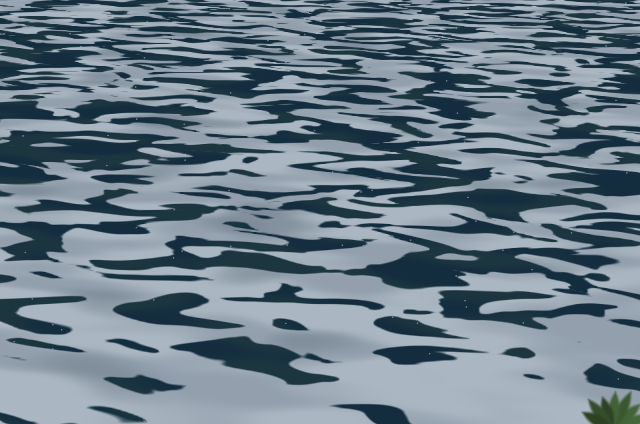
Write a Shadertoy shader that draws this texture.

```glsl
// Rippled lake water in perspective: pale sky reflections over dark teal troughs.

#define HORIZON 1.6                       // height where the water plane vanishes
#define RIPPLE_SCALE vec2(6.6, 44.0)      // ripple cells across and in depth
#define SLANT 0.075                       // drop of the ripples to the right
#define TROUGH_NEAR -0.20                 // dark level at the bottom
#define TROUGH_FAR -0.035                 // dark level further away
#define SKY_LIGHT vec3(0.665, 0.715, 0.757)
#define SKY_SHADE vec3(0.575, 0.625, 0.678)
#define SKY_GREY vec3(0.45, 0.51, 0.56)
#define DEEP_BLUE vec3(0.075, 0.175, 0.245)
#define DEEP_GREEN vec3(0.11, 0.21, 0.25)
#define LEAF_GREEN vec3(0.25, 0.37, 0.20)

float hash(vec2 cell) {
    vec3 p = fract(cell.xyx * vec3(0.1031, 0.1030, 0.0973));
    p += dot(p, p.yzx + 33.33);
    return fract((p.x + p.y) * p.z);
}

vec2 gradient(vec2 cell) {
    float angle = 6.2832 * hash(cell);
    return vec2(cos(angle), sin(angle));
}

float noise(vec2 p) {
    vec2 i = floor(p), f = p - i;
    vec2 u = f * f * f * (f * (f * 6.0 - 15.0) + 10.0);
    vec2 e = vec2(0.0, 1.0);
    float low = mix(dot(gradient(i), f), dot(gradient(i + e.yx), f - e.yx), u.x);
    float high = mix(dot(gradient(i + e.xy), f - e.xy), dot(gradient(i + 1.0), f - 1.0), u.x);
    return mix(low, high, u.y);
}

// Screen position to the water plane, finer toward the horizon
vec2 waterPlane(vec2 uv) {
    float y = uv.y + SLANT * (uv.x - 0.75) * (1.1 - 0.7 * uv.y);
    float depth = 1.0 / (HORIZON - y);
    return vec2((uv.x - 0.75) * depth, depth) * RIPPLE_SCALE + 40.0;
}

// Ripple height: warped layers, giving long bands with hooked ends
float ripples(vec2 p) {
    vec2 warp = vec2(noise(p * vec2(0.6, 0.75) + 7.3), noise(p * vec2(0.9, 0.35) + 19.7));
    p += warp * vec2(1.1, 0.8);
    float height = noise(p);
    height += 0.40 * noise(p * vec2(1.9, 1.6) + vec2(0.3 * p.y, 31.4));
    height += 0.14 * noise(p * vec2(3.7, 2.3) + 53.1);
    return height + 0.38 * noise(p * vec2(0.4, 0.3) + 71.9);
}

// Soft sky reflection with broad swells
vec3 skyColor(vec2 p, float y) {
    float swell = noise(p * vec2(0.45, 0.5) + 11.0) + 0.4 * noise(p * vec2(0.9, 1.1) + 5.0);
    vec3 color = mix(SKY_SHADE, SKY_LIGHT, smoothstep(-0.28, 0.22, swell + 0.10 - 0.15 * y));
    float smudge = smoothstep(0.14, 0.55, noise(p * vec2(0.6, 0.4) + 90.0));
    return mix(color, SKY_GREY, 0.65 * smudge);
}

// Sparse bright flecks floating on the dark water
float flecks(vec2 uv) {
    vec2 grid = uv * vec2(45.0, 70.0);
    vec2 cell = floor(grid);
    vec2 center = 0.3 + 0.4 * vec2(hash(cell + 3.0), hash(cell + 8.0));
    float d = length((fract(grid) - center) * vec2(1.4, 1.0));
    return step(0.965, hash(cell + 60.0)) * (1.0 - smoothstep(0.05, 0.2, d));
}

// Blurred sprig of leaves in the lower right corner
vec3 addSprig(vec3 color, vec2 uv, float aspect) {
    vec2 p = uv - vec2(aspect - 0.065, -0.012);
    for (int i = 0; i < 7; i++) {
        float k = float(i);
        float angle = 0.35 + 0.38 * k;
        float size = 0.075 + 0.03 * hash(vec2(k, 4.0));
        vec2 q = mat2(cos(angle), -sin(angle), sin(angle), cos(angle)) * p;
        float along = clamp(q.x / size, 0.0, 1.0);
        float d = length(q - vec2(along * size, 0.0)) - 0.05 * along * (1.0 - along);
        float tone = 0.65 + 0.5 * hash(vec2(k, 9.0));
        color = mix(color, LEAF_GREEN * tone, 1.0 - smoothstep(-0.005, 0.006, d));
    }
    return color;
}

void mainImage(out vec4 fragColor, in vec2 fragCoord) {
    vec2 uv = fragCoord / iResolution.y;
    vec2 p = waterPlane(uv);

    // Sharp border between reflected sky and dark troughs
    float level = mix(TROUGH_NEAR, TROUGH_FAR, smoothstep(0.0, 0.6, uv.y));
    float field = ripples(p) - level;
    float edge = 0.7 * fwidth(field) + 0.015;
    float sky = smoothstep(-edge, edge, field);

    // Dark water, slightly greener in patches
    float green = smoothstep(-0.2, 0.25, noise(p * vec2(0.7, 0.6) + 27.0));
    vec3 deep = mix(DEEP_BLUE, DEEP_GREEN, green);
    deep = mix(deep, SKY_SHADE, 0.7 * flecks(uv));

    vec3 color = mix(deep, skyColor(p, uv.y), sky);
    color = addSprig(color, uv, iResolution.x / iResolution.y);
    fragColor = vec4(color, 1.0);
}
```
